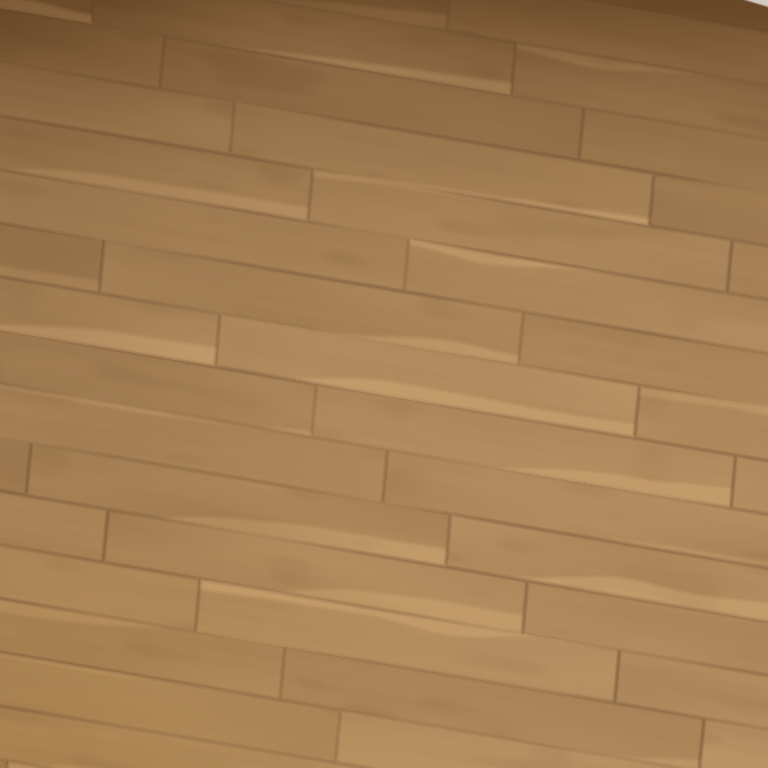
A Shadertoy shader for this texture:

```glsl
// Tilted strip parquet of pale oak with sapwood streaks, darker toward the top.

float hash(vec2 p) {
    vec3 q = fract(vec3(p.xyx) * 0.1031);
    q += dot(q, q.yzx + 33.33);
    return fract((q.x + q.y) * q.z);
}

float noise(vec2 p) {
    vec2 i = floor(p), f = fract(p);
    f = f * f * (3.0 - 2.0 * f);
    return mix(mix(hash(i), hash(i + vec2(1, 0)), f.x),
               mix(hash(i + vec2(0, 1)), hash(i + vec2(1, 1)), f.x), f.y);
}

// Light sapwood along one long edge of a plank, tapering toward one end
float sapwood(vec2 local, vec2 id) {
    bool onTop = hash(id + 11.3) < 0.3;
    float fromEdge = onTop ? local.y : 1.0 - local.y;
    float run = onTop ? 1.0 - local.x : local.x;
    float start = 0.6 * hash(id + 23.7) - 0.15;
    float height = mix(0.14, 0.42, hash(id + 37.1)) * smoothstep(start, start + 0.5, run);
    height += 0.2 * (noise(vec2(local.x * 5.0, hash(id) * 90.0)) - 0.55) * smoothstep(0.0, 0.2, height);
    float present = step(hash(id + 51.9), 0.68);
    return present * smoothstep(0.0, 0.12, height - fromEdge) * mix(0.5, 1.0, hash(id + 67.3));
}

void mainImage(out vec4 fragColor, in vec2 fragCoord) {
    vec2 p = fragCoord / iResolution.xy;
    float down = 1.0 - p.y;

    // Sloping rows; the end joints step along unevenly from row to row
    float depth = (down - 0.17 * p.x - 0.0108) / 0.06986 + 2.0;
    float row = floor(depth), across = fract(depth);
    float firstJoint = 0.042 + 0.107 * row - 0.055 * sin(0.5 * row) + 0.0033 * row * cos(1.05 * row - 7.6);
    float along = (p.x + 0.0065 * across - firstJoint) / 0.546;
    vec2 local = vec2(fract(along), across);
    vec2 id = vec2(floor(along) + 20.0, row + 7.0);

    // Light falling off toward the top, above all at the right
    float tone = 0.95 * (1.0 - exp(-5.2 * down));
    tone -= 0.17 * smoothstep(0.6, 0.0, p.x);
    tone -= 0.24 * smoothstep(0.3, 1.0, p.x) * smoothstep(0.34, 0.0, down);

    // Plank tone, soft grain and smudges
    tone += 0.2 * (hash(id) - 0.5);
    vec2 grain = vec2(along * 0.546, depth * 0.0699) + hash(id + 5.0) * 7.0;
    tone += 0.05 * (noise(grain * vec2(9.0, 110.0)) - 0.5);
    tone -= 0.10 * smoothstep(0.68, 1.0, noise(grain * vec2(12.0, 40.0)));
    tone += 0.18 * (noise(grain * vec2(4.0, 18.0)) - 0.5);
    tone += 0.34 * sapwood(local, id);

    vec3 color = mix(vec3(0.46, 0.33, 0.19), vec3(0.71, 0.56, 0.38), clamp(tone, -0.2, 1.2));
    color *= mix(vec3(1.0), vec3(1.0, 0.98, 0.92), smoothstep(0.5, 1.0, down) * smoothstep(0.7, 0.0, p.x));

    // Seams that fade in and out between rows, steadier joints at plank ends
    float seamDistance = min(across, 1.0 - across) * 0.069;
    float jointDistance = min(local.x, 1.0 - local.x) * 0.546;
    float seamPatch = noise(vec2(p.x * 6.0, floor(depth + 0.5) * 3.7 + 40.0));
    float seam = (1.0 - smoothstep(0.0, 0.0048, seamDistance)) * mix(0.02, 0.38, seamPatch);
    float joint = (1.0 - smoothstep(0.0, 0.0046, jointDistance))
                * mix(0.2, 0.42, hash(vec2(floor(along + 0.5) + 30.0, row + 9.0)));
    color = mix(color, vec3(0.36, 0.25, 0.16), max(seam, joint));

    // Pale skirting just showing in the upper right corner
    color = mix(color, vec3(0.82, 0.79, 0.76), smoothstep(-0.002, 0.002, 0.3 * (p.x - 0.97) - down));

    fragColor = vec4(color, 1.0);
}
```
